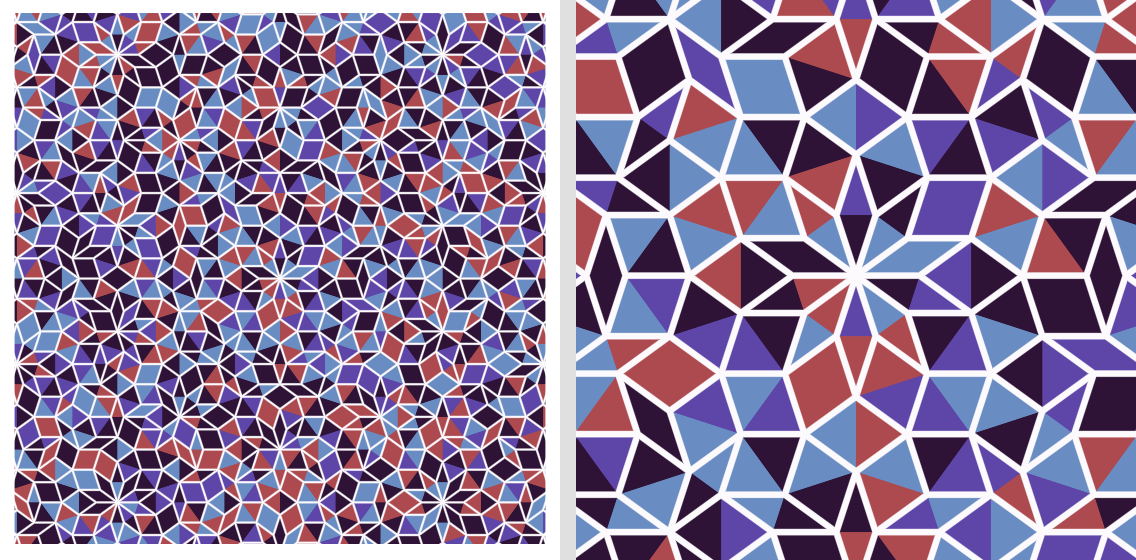
Left, the full canvas; right, a detail of the centre.
Write a Shadertoy shader that draws this pattern.

```glsl
#define EDGE_LENGTH 0.0379
#define LINE_WIDTH 0.0039
#define HALF_SIZE 0.474
#define CENTER_SHIFT vec2(0.0, 0.0026)
#define DARK_SHARE 0.36
#define SEED 7u
#define DARK vec3(0.18, 0.075, 0.21)
#define BLUE vec3(0.41, 0.55, 0.76)
#define RED vec3(0.68, 0.29, 0.31)
#define PURPLE vec3(0.37, 0.27, 0.66)
#define LINE_COLOR vec3(0.99, 0.98, 0.99)
#define PAPER vec3(1.0)

const float TAU = 6.2831853;

struct Tile {
    vec2 center;     // in edge lengths
    float edgeDist;  // distance to the nearest edge
    float splitDist; // signed distance to the short diagonal
};

vec2 axis(int i) {
    float a = TAU * float(i) / 5.0;
    return vec2(cos(a), sin(a));
}

float cross2(vec2 a, vec2 b) {
    return a.x * b.y - a.y * b.x;
}

float hash(vec2 cell, uint side) {
    uvec2 k = uvec2(ivec2(floor(cell * 16.0 + 0.5)) + 4096);
    uint h = k.x * 1597334677u ^ k.y * 3812015801u ^ (side + 2u * SEED) * 2654435769u;
    h = (h ^ (h >> 16)) * 2246822519u;
    h = (h ^ (h >> 13)) * 3266489917u;
    h ^= h >> 16;
    return float(h >> 8) / 16777216.0;
}

vec3 triangleColor(vec2 center, uint side) {
    float h = hash(center, side);
    if (h < DARK_SHARE) return DARK;
    h = (h - DARK_SHARE) / (1.0 - DARK_SHARE);
    return h < 0.34 ? BLUE : h < 0.68 ? RED : PURPLE;
}

// Rhombus under p: the dual of one crossing in a five-fold grid
// whose lines lie at half-integer distances from the origin.
Tile findTile(vec2 p) {
    vec2 e[5];
    for (int i = 0; i < 5; i++) e[i] = axis(i);
    vec2 g = p * 0.4;
    Tile tile = Tile(vec2(0.0), -1.0, 0.0);

    for (int j = 0; j < 4; j++)
    for (int k = j + 1; k < 5; k++) {
        float area = cross2(e[j], e[k]);
        vec2 along = vec2(dot(g, e[j]), dot(g, e[k]));
        vec2 nearest = floor(along) + 0.5;
        vec2 toNext = vec2(along.x < nearest.x ? -1.0 : 1.0,
                           along.y < nearest.y ? -1.0 : 1.0);

        // The two closest lines of each family
        for (int n = 0; n < 4; n++) {
            vec2 m = nearest + toNext * vec2(float(n & 1), float(n >> 1));
            vec2 crossing = vec2(m.x * e[k].y - m.y * e[j].y,
                                 m.y * e[j].x - m.x * e[k].x) / area;
            vec2 center = m.x * e[j] + m.y * e[k];
            for (int l = 0; l < 5; l++)
                if (l != j && l != k)
                    center += floor(dot(crossing, e[l]) + 0.5) * e[l];

            vec2 d = p - center;
            vec2 uv = vec2(cross2(d, e[k]), cross2(e[j], d)) / area;
            float dist = (0.5 - max(abs(uv.x), abs(uv.y))) * abs(area);
            if (dist > tile.edgeDist) {
                vec2 longAxis = e[j] + sign(dot(e[j], e[k])) * e[k];
                tile = Tile(center, dist, dot(d, normalize(longAxis)));
            }
        }
    }
    return tile;
}

void mainImage(out vec4 fragColor, in vec2 fragCoord) {
    float pixel = 1.0 / min(iResolution.x, iResolution.y);
    vec2 pos = (fragCoord - 0.5 * iResolution.xy) * pixel - CENTER_SHIFT;
    Tile tile = findTile(pos / EDGE_LENGTH);

    // Two triangles per rhombus
    float split = tile.splitDist * EDGE_LENGTH;
    vec3 color = mix(triangleColor(tile.center, 0u), triangleColor(tile.center, 1u),
                     smoothstep(-0.5 * pixel, 0.5 * pixel, split));

    // White edges
    float edge = tile.edgeDist * EDGE_LENGTH - 0.5 * LINE_WIDTH;
    color = mix(LINE_COLOR, color, smoothstep(-0.8 * pixel, 0.8 * pixel, edge));

    // Blank margin
    float border = max(abs(pos.x), abs(pos.y)) - HALF_SIZE;
    color = mix(color, PAPER, smoothstep(-0.5 * pixel, 0.5 * pixel, border));
    fragColor = vec4(color, 1.0);
}
```
